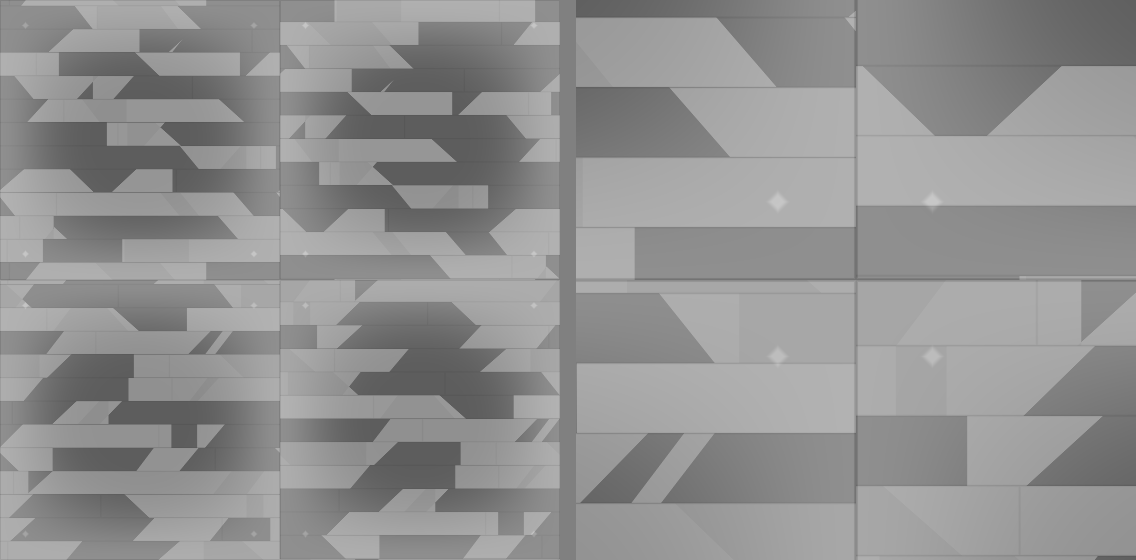
Left: the whole. Right: its middle third, enlarged.
Reproduce this pattern procedurally as a WebGL 2 fragment shader.

```glsl
#version 300 es
precision highp float;
// Two by two grey metal panels with planks, slanted light strips, rivets and dark seams.
uniform vec2 u_resolution;
out vec4 fragColor;

vec4 hash4(vec2 p) {
    vec4 q = fract(vec4(p.xyxy) * vec4(0.1031, 0.1030, 0.0973, 0.1099) + 0.17);
    q += dot(q, q.wzxy + 33.33);
    return fract((q.xxyz + q.yzzw) * q.zywx);
}

// Signed depth inside a strip with slanted ends; x wraps round the panel.
float stripDepth(float x, float y, vec4 shape, float halfWidth) {
    x = fract(x - shape.x + 0.5) - 0.5;
    vec2 slant = (floor(shape.zw * 3.0) - 1.0) * (0.75 + 0.4 * fract(shape.zw * 7.0));
    vec2 ends = vec2(-halfWidth, halfWidth) + slant * (y - 0.5) / 12.0;
    return min(x - ends.x, ends.y - x);
}

float line(float d, float width, float aa) {
    return 1.0 - smoothstep(width - aa, width + aa, abs(d));
}

void main() {
    vec2 uv = gl_FragCoord.xy / u_resolution;
    vec2 grid = vec2(uv.x, 1.0 - uv.y) * 2.0;
    vec2 panel = floor(grid);
    vec2 p = fract(grid);
    float aa = 2.0 / min(u_resolution.x, u_resolution.y);

    // Dark middle fading to pale panel edges
    vec2 bowl = 4.0 * p * (1.0 - p);
    float shade = mix(0.56, 0.365, smoothstep(0.0, 0.92, bowl.x * bowl.y));

    // Right-hand panels reuse the left layout, shifted and wrapped
    float shiftX = panel.x * mix(-0.242, 0.167, panel.y);
    float shiftY = mix(0.25, 0.19, panel.y) + panel.x * mix(1.69, 3.75, panel.y);
    float x = fract(p.x - shiftX);
    float y = p.y * 12.0 - shiftY;
    float row = mod(floor(y), 12.0);
    y = fract(y);
    float rowEdge = min(y, 1.0 - y) / 12.0;
    float rowMask = clamp(rowEdge / aa + 0.5, 0.0, 1.0);

    // One long and one short strip per row
    float cover = 0.0, overlap = 0.0, strength = 0.47;
    for (int i = 0; i < 2; i++) {
        vec2 id = vec2(row + 3.0, panel.y * 17.0 + float(i) * 7.0 + 5.0);
        vec4 shape = hash4(id);
        float halfWidth = i == 0 ? 0.02 + 0.39 * shape.y : 0.16 * shape.y;
        float strip = clamp(stripDepth(x, y, shape, halfWidth) / aa + 0.5, 0.0, 1.0);
        strip *= rowMask;
        overlap = cover * strip;
        cover = max(cover, strip);
        if (i == 0) strength = 0.41 + 0.08 * shape.w;
    }
    shade = mix(shade, 0.84, cover * strength);
    shade -= 0.025 * overlap;

    // Faint plank joints
    float joint = hash4(vec2(row + 31.0, panel.y + 9.0)).x;
    float jointX = fract(x - joint + 0.5) - 0.5;
    float planks = max(line(rowEdge, 0.0012, aa), line(jointX, 0.0012, aa));
    shade -= 0.035 * planks;

    // Four rivets per panel
    vec2 rivet = abs(abs(p - 0.499) - 0.408);
    shade += 0.09 * (1.0 - smoothstep(0.006, 0.016, rivet.x + rivet.y));

    // Dark seams round every panel
    vec2 edge = min(p, 1.0 - p);
    shade -= 0.11 * line(min(edge.x, edge.y), 0.002, aa);

    fragColor = vec4(vec3(shade), 1.0);
}
```
